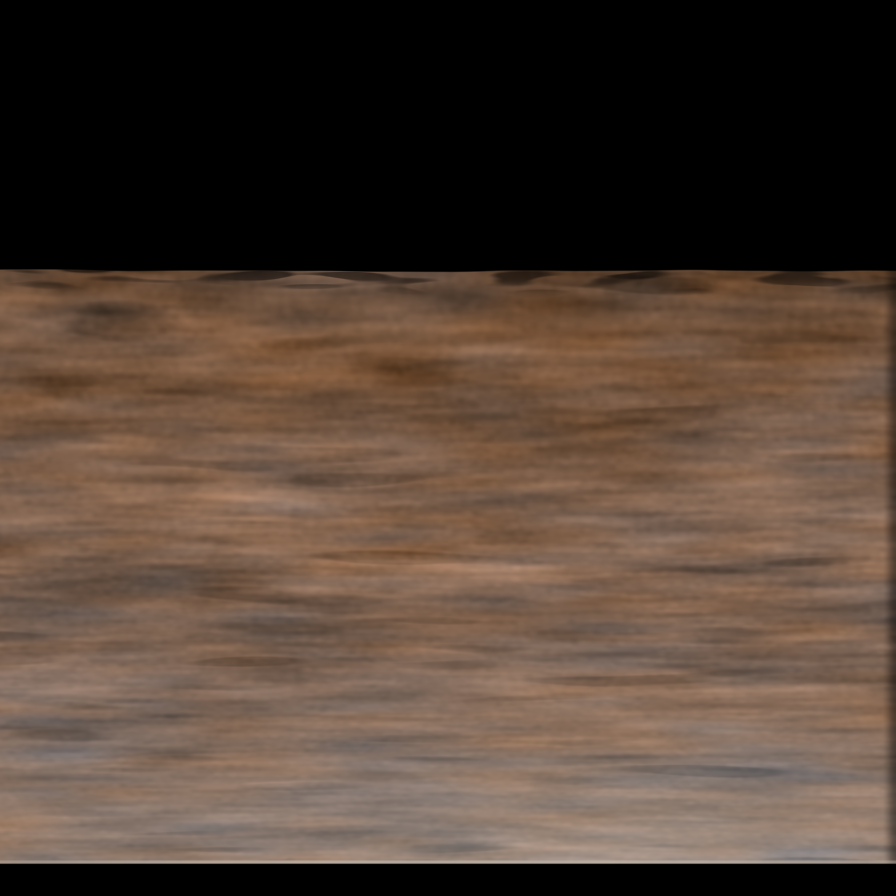
This texture is drawn by a Shadertoy shader. Its source:

```glsl
// Brushed brown wood board with fine horizontal grain and a soft sheen, on black.

const float BOARD_TOP = 0.698;
const float BOARD_BOTTOM = 0.036;
const vec3 WARM_BROWN = vec3(0.465, 0.335, 0.240);   // upper part
const vec3 MID_BROWN = vec3(0.470, 0.370, 0.305);    // middle
const vec3 PALE_BROWN = vec3(0.535, 0.445, 0.390);   // lower part
const vec3 SHEEN = vec3(0.090, 0.105, 0.110);
const vec3 GRAIN_TINT = vec3(0.118, 0.094, 0.080);
const vec3 WARMTH_TINT = vec3(0.024, 0.001, -0.020);
const vec3 RIM_COLOR = vec3(0.74, 0.70, 0.66);
const vec2 PATCH_SCALE = vec2(4.0, 15.0);
const vec2 BAND_SCALE = vec2(6.0, 48.0);
const vec2 FIBRE_SCALE = vec2(11.0, 125.0);
const vec2 HAIR_SCALE = vec2(20.0, 260.0);
const vec2 GRIT_SCALE = vec2(130.0, 270.0);

vec3 hash3(vec2 cell) {
    vec3 h = fract(cell.xyx * vec3(0.1031, 0.1030, 0.0973));
    h += dot(h, h.yxz + 33.33);
    return fract((h.xxy + h.yzz) * h.zyx);
}

// Cellular noise: one soft spot of random tone in each cell, about -1 to 1
float spots(vec2 p, float seed) {
    vec2 home = floor(p);
    float sum = 0.0;
    for (int j = -1; j <= 1; j++) {
        for (int i = -1; i <= 1; i++) {
            vec2 cell = home + vec2(i, j);
            vec3 rnd = hash3(cell + seed);
            vec2 d = p - cell - rnd.xy;
            float weight = max(0.0, 1.0 - dot(d, d));
            sum += weight * weight * (2.0 * rnd.z - 1.0);
        }
    }
    return sum;
}

// Streaks of several lengths and widths, darker ones more pronounced
float grain(vec2 p) {
    float tone = 0.38 * spots(p * PATCH_SCALE, 11.0)
               + 0.42 * spots(p * BAND_SCALE, 47.0)
               + 0.48 * spots(p * FIBRE_SCALE, 83.0)
               + 0.34 * spots(p * HAIR_SCALE, 131.0)
               + 0.16 * spots(p * GRIT_SCALE, 179.0);
    float pores = smoothstep(0.45, 1.0, spots(p * vec2(8.0, 105.0), 223.0));
    return tone - 0.7 * pores;
}

vec3 boardColor(vec2 uv) {
    float height = (uv.y - BOARD_BOTTOM) / (BOARD_TOP - BOARD_BOTTOM);

    // The grain widens towards the top
    vec2 p = vec2(uv.x, uv.y - 0.36 * uv.y * uv.y);
    p.y += 0.0012 * sin(uv.x * 7.0 + 9.0 * uv.y);

    // Base shade and sheen
    vec3 color = mix(PALE_BROWN, MID_BROWN, smoothstep(0.0, 0.5, height));
    color = mix(color, WARM_BROWN, smoothstep(0.45, 0.95, height));
    float across = 0.35 + 0.65 * exp(-pow((uv.x - 0.70) / 0.32, 2.0));
    color += SHEEN * across * exp(-height * height / 0.035);

    // Grain and drifting warmth
    float contrast = mix(0.80, 1.05, smoothstep(0.0, 0.6, height));
    color += GRAIN_TINT * grain(p) * contrast;
    float warmth = spots(p * vec2(5.0, 24.0), 271.0) + spots(p * vec2(12.0, 90.0), 307.0);
    color += WARMTH_TINT * warmth;

    // Dark flecks along the top, shaded right end
    float flecks = smoothstep(0.05, 0.6, spots(uv * vec2(20.0, 130.0), 353.0));
    color *= 1.0 - 0.55 * flecks * smoothstep(0.95, 0.995, height);
    color *= 1.0 - 0.10 * smoothstep(0.90, 1.0, height);
    color *= 1.0 - 0.45 * smoothstep(0.984, 1.0, uv.x);
    return color;
}

void mainImage(out vec4 fragColor, in vec2 fragCoord) {
    vec2 uv = fragCoord / iResolution.xy;
    float blur = max(1.0 / iResolution.y, 0.001);

    // Slightly ragged upper edge, straight lower edge
    float top = BOARD_TOP + 0.0015 * spots(vec2(uv.x * 14.0, 0.5), 401.0);
    float mask = smoothstep(-blur, blur, top - uv.y)
               * smoothstep(-blur, blur, uv.y - BOARD_BOTTOM);

    // Thin lit rim at the bottom
    vec3 color = boardColor(uv);
    float rim = 1.0 - smoothstep(0.0008, 0.0035, abs(uv.y - BOARD_BOTTOM - 0.0015));
    float rimGlow = 0.45 + 0.35 * sin(3.1416 * uv.x);
    color = mix(color, RIM_COLOR, rim * rimGlow);

    fragColor = vec4(clamp(color, 0.0, 1.0) * mask, 1.0);
}
```
